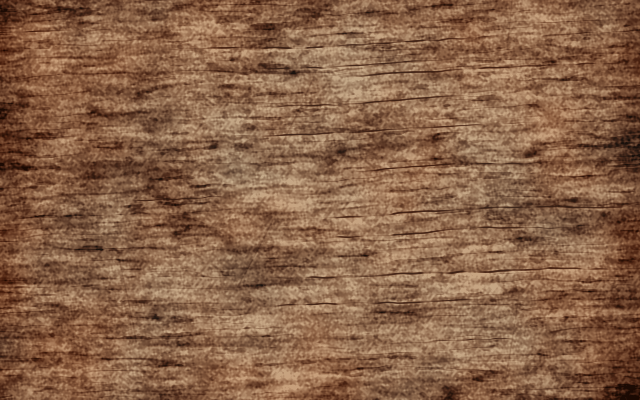
This texture is drawn by a Shadertoy shader. Its source:

```glsl
// Weathered brown wood plank with fine horizontal fibres, thin cracks and dark worn sides

const vec3 UMBER = vec3(0.30, 0.17, 0.11);
const vec3 BROWN = vec3(0.55, 0.40, 0.29);
const vec3 TAN   = vec3(0.74, 0.61, 0.48);
const int CRACKS = 14;
const int SCRATCHES = 5;

float hash(vec2 p) {
    vec3 h = fract(vec3(p.xyx) * 0.1031);
    h += dot(h, h.yzx + 33.33);
    return fract((h.x + h.y) * h.z);
}

float noise(vec2 p) {
    vec2 cell = floor(p), f = fract(p);
    f = f * f * (3.0 - 2.0 * f);
    return mix(mix(hash(cell), hash(cell + vec2(1.0, 0.0)), f.x),
               mix(hash(cell + vec2(0.0, 1.0)), hash(cell + vec2(1.0, 1.0)), f.x), f.y);
}

// Three octaves of noise
float fbm(vec2 p) {
    return 0.55 * noise(p) + 0.29 * noise(p * 2.03 + 17.3) + 0.16 * noise(p * 4.1 + 31.7);
}

// Noise centred on zero, stretched by a different frequency on each axis
float grain(vec2 p, vec2 freq) {
    return noise(p * freq + freq.yx) - 0.5;
}

// 1 below the low edge, 0 above the high edge
float fade(float low, float high, float x) {
    return 1.0 - smoothstep(low, high, x);
}

// Fibre direction: rises gently to the right, more so near the top
vec2 bendFibres(vec2 p) {
    float wave = 0.014 * grain(p, vec2(2.5, 3.0)) + 0.006 * grain(p, vec2(9.0, 14.0));
    float ripple = 0.004 * grain(p, vec2(32.0, 30.0));
    return vec2(p.x, p.y - p.x * mix(0.015, 0.05, p.y) + wave + ripple);
}

// Thin broken lines along the zero contours of stretched noise
float hairlines(vec2 q, vec2 freq, float width, float patches) {
    float line = fade(0.0, width, abs(grain(q, freq)));
    return line * smoothstep(0.45, 0.7, patches);
}

// Long tapered cracks: x is the dark gap, y the pale splintered wood beside it
vec2 cracks(vec2 q, float gaps, float pixel) {
    vec2 mask = vec2(0.0);
    for (int i = 0; i < CRACKS; i++) {
        float id = float(i) + 1.0;
        float size = hash(vec2(id, 4.0));
        float span = mix(0.25, 1.5, size * size);
        float along = (q.x - mix(-0.3, 1.3, hash(vec2(id, 7.0)))) / span;
        float taper = smoothstep(0.0, 0.15, along) * fade(0.6, 1.0, along);
        float row = (id - 0.5 + 0.9 * (hash(vec2(id, 2.0)) - 0.5)) / float(CRACKS);
        float d = q.y - pow(row, 0.75) - 0.001 * sin(q.x * 17.0 + id * 3.0);
        float width = mix(0.0004, 0.0018, size) * taper * (0.3 + 0.7 * gaps);
        float line = fade(width - 0.4 * pixel, width + 0.8 * pixel, abs(d));
        mask.x = max(mask.x, line * taper * (0.2 + 0.8 * gaps));
        float splinter = smoothstep(-0.022, -0.004, d) * fade(-0.004, 0.001, d);
        mask.y = max(mask.y, splinter * taper * size);
    }
    return mask;
}

// Faint steep scratches across the fibres
float scratches(vec2 p, float pixel) {
    float mask = 0.0;
    for (int i = 0; i < SCRATCHES; i++) {
        float id = float(i) + 31.0;
        vec2 rel = p - vec2(1.6 * hash(vec2(id, 1.0)), hash(vec2(id, 2.0)));
        float angle = mix(0.9, 1.8, hash(vec2(id, 3.0)));
        vec2 dir = vec2(cos(angle), sin(angle));
        float along = dot(rel, dir);
        float d = abs(rel.x * dir.y - rel.y * dir.x + 0.15 * along * along);
        mask = max(mask, fade(0.05, 0.16, abs(along)) * fade(0.0, 0.001 + pixel, d));
    }
    return mask;
}

// Colour of the wood for a given brightness; redness warms it
vec3 woodColor(float tone, float redness) {
    vec3 color = mix(UMBER, BROWN, clamp((tone - 0.30) / 0.25, 0.0, 1.0));
    color = mix(color, TAN, clamp((tone - 0.55) / 0.19, 0.0, 1.2));
    color *= min(tone / 0.30, 1.0);
    return color - redness * vec3(-0.008, 0.026, 0.036);
}

void mainImage(out vec4 fragColor, in vec2 fragCoord) {
    float pixel = 1.0 / iResolution.y;
    vec2 p = fragCoord * pixel;
    vec2 uv = fragCoord / iResolution.xy;
    vec2 q = bendFibres(p);

    // Broad stains, some of them running across the fibres
    float blotch = fbm(p * vec2(4.5, 6.0) + 5.0) - 0.5;
    float stain = fbm(p * vec2(17.0, 3.0) + 41.0) - 0.5;
    float tone = 0.595 + 0.17 * blotch + 0.15 * stain;
    tone += 0.05 * fade(0.0, 0.7, length(uv - vec2(0.65, 0.8)));

    // Fibres from wide bands to hairs, then pores on a turned grid
    vec2 turned = vec2(0.8 * p.x - 0.6 * p.y, 0.6 * p.x + 0.8 * p.y);
    tone += 0.11 * grain(q, vec2(3.0, 40.0));
    tone += 0.14 * grain(q, vec2(11.0, 85.0));
    tone += 0.17 * grain(q, vec2(26.0, 165.0));
    tone += 0.24 * grain(turned, vec2(190.0, 190.0));

    // Grime specks, short dark checks and fine dark hairlines
    float grime = fbm(p * vec2(34.0, 60.0) + 60.0);
    tone -= 0.12 * smoothstep(0.58, 0.76, grime - 0.6 * blotch);
    float check = noise(q * vec2(9.0, 100.0) + 90.0) + 0.3 * grain(q, vec2(60.0, 150.0));
    tone -= 0.17 * smoothstep(0.78, 0.93, check - 0.3 * blotch);
    float patches = noise(q * vec2(10.0, 24.0) + 13.0);
    tone -= 0.17 * hairlines(q, vec2(4.0, 36.0), 0.10, patches);
    tone -= 0.12 * hairlines(q, vec2(7.0, 62.0), 0.14, 1.1 - patches);

    // Cracks and scratches
    float gaps = smoothstep(0.2, 0.6, noise(q * vec2(28.0, 12.0)));
    vec2 crack = cracks(q, gaps, pixel);
    tone += 0.08 * crack.y * (0.5 + noise(q * vec2(5.0, 60.0)));
    tone -= 0.06 * scratches(p, pixel);

    // Ragged dark sides and softer shading at top and bottom
    float side = min(uv.x, 1.0 - uv.x) + 0.08 * (grime - 0.5);
    float edge = min(uv.y, 1.0 - uv.y);
    tone -= 0.14 * fade(0.0, 0.05, side) + 0.06 * fade(0.0, 0.22, side);
    tone -= 0.05 * fade(0.0, 0.08, edge);
    tone = mix(tone, 0.19, 0.85 * crack.x);

    float rim = smoothstep(0.25, 0.75, length(uv - 0.5));
    float redness = 2.4 * (fbm(p * vec2(5.0, 7.0) + 23.0) - 0.5) + 0.7 * rim + 0.1;
    fragColor = vec4(clamp(woodColor(max(tone, 0.10), redness), 0.0, 1.0), 1.0);
}
```
